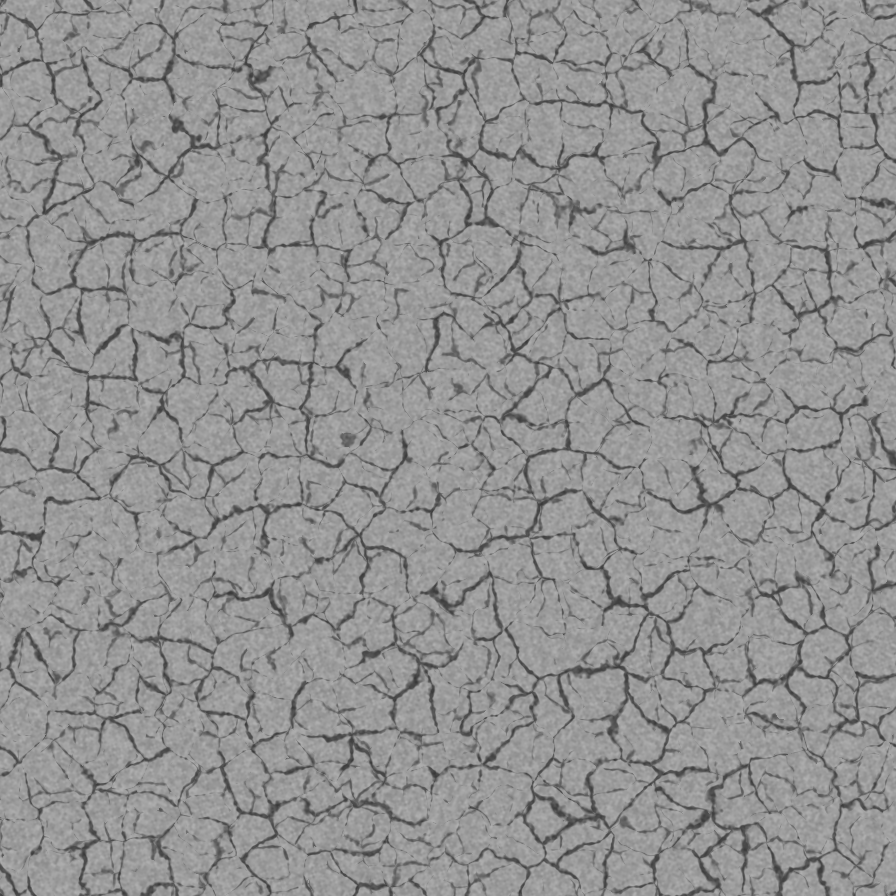
This texture is drawn by a Shadertoy shader. Its source:

```glsl
// Dry grey earth split by a network of ragged dark cracks.

const vec3  SOIL_COLOR    = vec3(0.614);
const vec3  CRACK_COLOR   = vec3(0.295);
const float PLATE_SCALE   = 20.5;    // plates across the canvas
const float SHARD_SCALE   = 31.0;    // small fragments across the canvas
const vec2  MAIN_WIDTH    = vec2(-0.0012, 0.0023); // half width, weak to strong
const vec2  FINE_WIDTH    = vec2(-0.0046, 0.0016);
const float EDGE_SOFTNESS = 0.0019;
const float FINE_DEPTH    = 0.75;
const float JITTER        = 0.88;
const float BEND          = 0.016;
const float WOBBLE        = 0.009;
const float RAGGEDNESS    = 0.0032;
const float GRAIN_SCALE   = 350.0;
const float GRAIN_AMOUNT  = 0.085;

float hash(vec2 p) {
    return fract(sin(dot(p, vec2(127.1, 311.7))) * 43758.5453);
}

vec2 hash2(vec2 p) {
    return vec2(hash(p), hash(p + vec2(37.2, 91.7)));
}

float noise(vec2 p) {
    vec2 cell = floor(p), f = fract(p);
    f = f * f * (3.0 - 2.0 * f);
    float low  = mix(hash(cell), hash(cell + vec2(1, 0)), f.x);
    float high = mix(hash(cell + vec2(0, 1)), hash(cell + vec2(1, 1)), f.x);
    return mix(low, high, f.y);
}

vec2 noise2(vec2 p) {
    return vec2(noise(p), noise(p + vec2(53.4, 17.9))) - 0.5;
}

vec2 turn(vec2 p, float angle) {
    float c = cos(angle), s = sin(angle);
    return vec2(c * p.x - s * p.y, s * p.x + c * p.y);
}

// Offset from f to the jittered seed of a cell
vec2 seed(vec2 base, vec2 cell, vec2 f) {
    return cell + 0.5 + JITTER * (hash2(base + cell) - 0.5) - f;
}

// Crack darkness along cell borders; each border has its own width,
// which also varies along it, so some cracks thin out and end.
float cracks(vec2 uv, float scale, vec2 widths, float ragged) {
    vec2 p = uv * scale;
    vec2 base = floor(p), f = fract(p);
    float along = noise(p * 1.6 + 7.0);

    vec2 nearCell = vec2(0), nearSeed = vec2(0);
    float nearest = 1e3;
    for (int y = -1; y <= 1; y++)
    for (int x = -1; x <= 1; x++) {
        vec2 cell = vec2(x, y);
        vec2 point = seed(base, cell, f);
        float d = dot(point, point);
        if (d < nearest) { nearest = d; nearCell = cell; nearSeed = point; }
    }

    float edge = 1e3;
    for (int y = -2; y <= 2; y++)
    for (int x = -2; x <= 2; x++) {
        vec2 cell = nearCell + vec2(x, y);
        vec2 point = seed(base, cell, f);
        vec2 gap = point - nearSeed;
        if (dot(gap, gap) < 1e-5) continue;
        float d = dot(0.5 * (nearSeed + point), normalize(gap)) / scale;
        // The sum of both cell ids is the same from either side
        float strength = mix(hash(2.0 * base + cell + nearCell + 0.5), along, 0.55);
        edge = min(edge, d - mix(widths.x, widths.y, smoothstep(0.12, 0.78, strength)));
    }
    return 1.0 - smoothstep(-EDGE_SOFTNESS, EDGE_SOFTNESS, edge + ragged);
}

void mainImage(out vec4 fragColor, in vec2 fragCoord) {
    vec2 uv = fragCoord / iResolution.y;

    // Bend the borders, then roughen them
    vec2 warped = uv + BEND * noise2(uv * 27.0)
                + WOBBLE * noise2(turn(uv, 0.6) * 75.0);
    float ragged = RAGGEDNESS * (noise(turn(uv, 1.1) * 260.0) - 0.5);

    // Crack layers
    float mainCracks = cracks(warped, PLATE_SCALE, MAIN_WIDTH, ragged);
    float fineCracks = cracks(warped + 5.3, SHARD_SCALE, FINE_WIDTH, ragged);
    float crack = max(mainCracks, FINE_DEPTH * fineCracks);

    // Grainy soil, turned off axis so that no grid shows
    float grain = noise(turn(uv, 0.45) * GRAIN_SCALE)
                + noise(turn(uv, 1.9) * GRAIN_SCALE * 0.73) - 1.0;
    vec3 color = mix(SOIL_COLOR, CRACK_COLOR, crack) + GRAIN_AMOUNT * grain;

    fragColor = vec4(color, 1.0);
}
```
